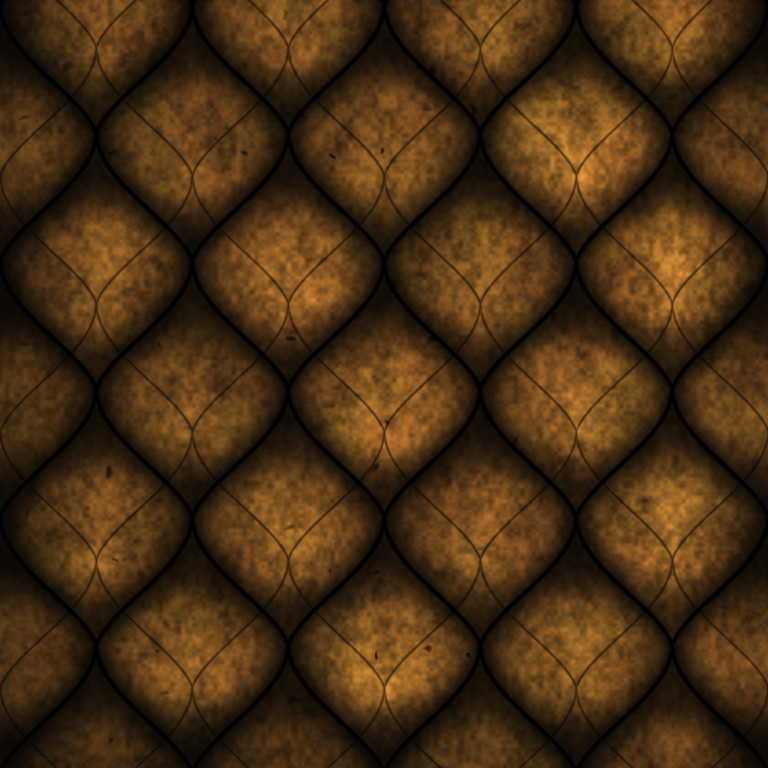
A WebGL 1 fragment shader for this pattern:

```glsl
precision highp float;
uniform vec2 u_resolution;

#define REPEATS vec2(4.0, 3.0)
#define LATTICE_OFFSET vec2(0.003, 0.035)
#define VEIN_SHIFT 0.667
#define OUTLINE_HALF 0.0027
#define VEIN_HALF 0.0014
#define VEIN_DEPTH 0.58
#define PEAK 0.55
#define GRAIN 0.72
#define STAIN 0.75
#define SPECK_GRID 17.0
#define SPECK_CHANCE 0.12

float hash(vec2 p) {
    vec3 q = fract(vec3(p.xyx) * 0.1031);
    q += dot(q, q.yzx + 33.33);
    return fract((q.x + q.y) * q.z);
}

float noise(vec2 p) {
    vec2 i = floor(p), f = fract(p);
    f = f * f * (3.0 - 2.0 * f);
    vec2 e = vec2(1.0, 0.0);
    return mix(mix(hash(i), hash(i + e.xy), f.x),
               mix(hash(i + e.yx), hash(i + e.xx), f.x), f.y);
}

float fbm(vec2 p) {
    float sum = 0.0, amp = 0.5;
    for (int i = 0; i < 4; i++) {
        sum += amp * noise(p);
        p = p * 2.03 + 17.0;
        amp *= 0.5;
    }
    return sum / 0.9375;
}

// Half-row ogee: leaves a node vertically, swings out, steepens at the next one
float ogee(float t) { return t * t * (1.9 - t * (0.3 + 0.6 * t)); }
float ogeeSlope(float t) { return t * (3.8 - t * (0.9 + 2.4 * t)); }

// Horizontal distance from the nearest node column of this row
float columnDistance(vec2 q) {
    return abs(mod(q.x - floor(q.y) + 1.0, 2.0) - 1.0);
}

// Distance to the ogee net in canvas units
float netDistance(vec2 q) {
    float t = fract(q.y);
    float slope = ogeeSlope(t) * REPEATS.y / REPEATS.x;
    float gap = abs(columnDistance(q) - ogee(t)) / (2.0 * REPEATS.x);
    return gap / sqrt(1.0 + slope * slope);
}

// Centre of the scale that holds q
vec2 scaleCentre(vec2 q) {
    float row = floor(q.y);
    if (columnDistance(q) < ogee(fract(q.y))) row += 1.0;
    float parity = mod(row + 1.0, 2.0);
    return vec2(2.0 * floor((q.x - parity + 1.0) * 0.5) + parity, row);
}

// Soft light inside a scale, dimmer towards its upper tip
float scaleGlow(vec2 local) {
    float width = local.y < 0.0 ? ogee(1.0 + local.y) : 1.0 - ogee(local.y);
    float inside = width * width - local.x * local.x;
    float glow = smoothstep(-0.24, 0.62, inside);
    glow *= exp(-0.85 * local.x * local.x);
    return glow * mix(0.65, 1.0, smoothstep(-0.7, 0.15, local.y));
}

// Sparse elongated dark flecks of uneven depth
float specks(vec2 p) {
    vec2 g = p * SPECK_GRID, id = floor(g);
    float chance = step(hash(id + 71.0), SPECK_CHANCE) * mix(0.35, 1.0, hash(id + 47.0));
    vec2 d = fract(g) - mix(vec2(0.3), vec2(0.7), vec2(hash(id + 5.0), hash(id + 9.0)));
    float a = 6.283 * hash(id + 23.0);
    d = mat2(cos(a), -sin(a), sin(a), cos(a)) * d;
    d += 0.1 * (vec2(noise(p * 120.0), noise(p * 120.0 + 40.0)) - 0.5);
    float size = mix(0.07, 0.16, hash(id + 31.0));
    return chance * (1.0 - smoothstep(0.2, 1.3, length(d * vec2(1.0, 1.8)) / size));
}

float stroke(float d, float halfWidth) {
    float soft = max(0.0018, 0.7 / u_resolution.y);
    return 1.0 - smoothstep(halfWidth - soft, halfWidth + soft, d);
}

void main() {
    vec2 p = gl_FragCoord.xy / u_resolution;
    vec2 q = vec2(p.x, 1.0 - p.y) * 2.0 * REPEATS - LATTICE_OFFSET;
    vec2 centre = scaleCentre(q);

    // Light per scale and across the canvas
    float light = PEAK * scaleGlow(q - centre);
    light *= mix(0.84, 1.04, hash(centre + 13.0)) * mix(0.88, 1.18, p.x);
    light *= mix(0.62, 1.0, smoothstep(0.0, 0.13, min(p.x, 1.0 - p.x)));
    light *= mix(0.6, 1.0, smoothstep(0.0, 0.13, p.y));

    // Wear: broad stains, fine grain and flecks
    float stain = fbm(p * vec2(30.0, 24.0) + centre * 3.7);
    float grain = 0.6 * noise(p * vec2(125.0, 95.0)) + 0.4 * noise(p * 210.0 + 50.0);
    light *= 1.0 + STAIN * (stain - 0.5) + GRAIN * (grain - 0.5);
    light *= 1.0 - 0.8 * specks(p);

    // Thin inner veins under the heavy outline
    light *= 1.0 - VEIN_DEPTH * stroke(netDistance(q + vec2(0.0, VEIN_SHIFT)), VEIN_HALF);
    float ink = stroke(netDistance(q), OUTLINE_HALF);

    float warmth = noise(p * 16.0 + 90.0) - 0.5;
    vec3 color = light * vec3(1.0, 0.64 - 0.07 * warmth, 0.235) + vec3(0.012, 0.009, 0.012);
    gl_FragColor = vec4(color * (1.0 - 0.98 * ink), 1.0);
}
```
